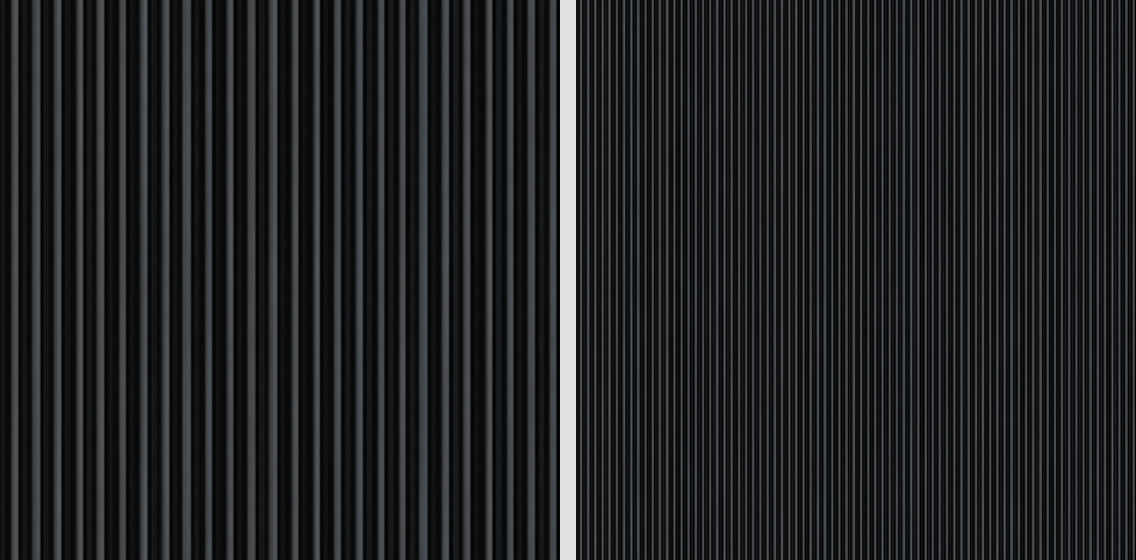
Left, the tile; right, the same tile 3 across and 3 down.
Give the GLSL for this texture, as a three.js fragment shader.

```glsl
// Dark corrugated sheet: 26 upright grey ribs with black grooves and faint inner ridges.
varying vec2 vUv;

float hash(vec2 p) {
  vec3 q = fract(p.xyx * vec3(0.1031, 0.103, 0.0973));
  q += dot(q, q.yzx + 33.33);
  return fract((q.x + q.y) * q.z);
}

// Gradient at a lattice point, wrapped to the period
float corner(vec2 cell, vec2 offset, vec2 f, vec2 period) {
  float a = 6.2832 * hash(mod(cell + offset, period));
  return dot(vec2(cos(a), sin(a)), f - offset);
}

// Tiling gradient noise, about -0.7 to 0.7
float noise(vec2 uv, vec2 period) {
  vec2 p = uv * period;
  vec2 i = floor(p);
  vec2 f = fract(p);
  vec2 u = f * f * f * (f * (f * 6.0 - 15.0) + 10.0);
  float low = mix(corner(i, vec2(0.0), f, period), corner(i, vec2(1.0, 0.0), f, period), u.x);
  float high = mix(corner(i, vec2(0.0, 1.0), f, period), corner(i, vec2(1.0), f, period), u.x);
  return mix(low, high, u.y);
}

void main() {
  float x = vUv.x * 26.0;
  float id = mod(floor(x), 26.0);
  float f = fract(x);

  // Per-rib variation
  float widthVar = hash(vec2(id, 3.0)) - 0.5;
  float shift = (hash(vec2(id, 17.0)) - 0.5) * 0.03;
  float tint = hash(vec2(id, 41.0));
  float ridgeVar = hash(vec2(id, 59.0));
  float gloss = hash(vec2(id, 73.0));

  // Lit rib: soft rise on the left, crisp fall on the right
  float left = 0.42 - widthVar * 0.08 + shift;
  float right = 0.9 + widthVar * 0.03 + shift;
  float rise = smoothstep(left, left + mix(0.15, 0.2, gloss), f);
  float rib = rise * (1.0 - smoothstep(right - mix(0.11, 0.08, gloss), right, f));

  // Glossy ribs carry a narrow highlight near the crisp side
  float highlight = smoothstep(0.14, 0.02, abs(f - right + 0.16));
  float sheen = mix(0.98, 0.88, gloss) + mix(0.05, 0.3, gloss) * highlight;

  // Ridge between ribs, split by a thin dark crease
  float ridge = smoothstep(0.01, 0.07, f) * (1.0 - smoothstep(0.17 + ridgeVar * 0.06, 0.27 + ridgeVar * 0.06, f));
  float crease = 1.0 - smoothstep(0.0, 0.05, abs(f - 0.16));
  ridge *= 1.0 - 0.6 * step(0.6, gloss) * crease;

  // Slow fading along the length, fine drawn streaks and faint mottling
  float fade = 1.0 + 0.1 * noise(vUv, vec2(26.0, 3.0)) + 0.05 * noise(vUv, vec2(78.0, 24.0));
  float streak = noise(vUv, vec2(130.0, 2.0));
  float mottle = noise(vUv, vec2(104.0, 40.0));

  vec3 groove = vec3(0.035, 0.036, 0.039) + 0.012 * streak + 0.008 * mottle;
  vec3 ribColor = mix(vec3(0.282, 0.284, 0.29), vec3(0.265, 0.285, 0.3), tint);
  vec3 ridgeColor = mix(vec3(0.065, 0.07, 0.072), vec3(0.095, 0.107, 0.118), ridgeVar);

  vec3 color = mix(groove, ridgeColor * (1.0 + 0.15 * mottle), ridge);
  color = mix(color, ribColor * sheen * fade, rib);

  // Black line hugging the crisp side of each rib
  color *= 1.0 - 0.5 * smoothstep(right - 0.02, right + 0.01, f) * (1.0 - smoothstep(0.95, 1.0, f));
  gl_FragColor = vec4(color, 1.0);
}
```
